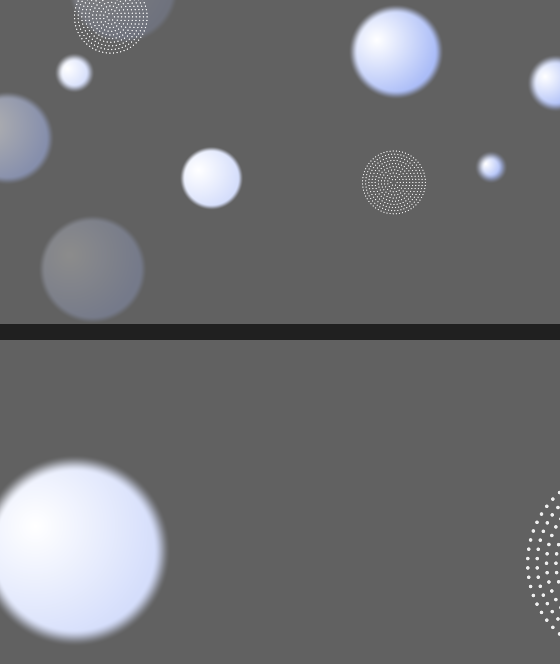
Top: the whole. Bottom: its middle third, enlarged.
Give the GLSL for this background, as a Shadertoy shader.

```glsl
// Soft, out-of-focus spheres floating over flat grey, with two discs of dotted rings.
// Each sphere is a blurred circle shaded radially from an off-centre highlight;
// each dotted disc snaps polar coordinates to the nearest dot of the nearest ring.

#define BACKGROUND vec3(0.380)
#define HIGHLIGHT vec3(1.0)
#define SHADE vec3(0.67, 0.74, 0.97)
#define HIGHLIGHT_OFFSET vec2(-0.45, 0.28)
#define SHADE_REACH 1.4
#define RING_COUNT 10.0
#define DOT_RADIUS 0.19
#define DOT_OPACITY 0.9

const float TAU = 6.2831853;
const int SPHERE_COUNT = 8;
const int DISC_COUNT = 2;

// Centre x, centre y, radius and edge blur, in canvas heights
const vec4 SPHERES[SPHERE_COUNT] = vec4[](
    vec4(0.381, 1.036, 0.160, 0.012),
    vec4(0.023, 0.574, 0.132, 0.014),
    vec4(0.286, 0.169, 0.157, 0.012),
    vec4(1.223, 0.840, 0.133, 0.015),
    vec4(1.716, 0.743, 0.074, 0.016),
    vec4(0.653, 0.450, 0.090, 0.009),
    vec4(0.230, 0.775, 0.049, 0.014),
    vec4(1.516, 0.484, 0.036, 0.016));

// Opacity and strength of the blue shade
const vec2 FINISHES[SPHERE_COUNT] = vec2[](
    vec2(0.19, 1.0), vec2(0.50, 1.0), vec2(0.27, 1.0), vec2(1.0, 1.0),
    vec2(1.0, 1.0), vec2(1.0, 0.5), vec2(1.0, 0.5), vec2(1.0, 1.0));

// Centre x, centre y and radius
const vec3 DISCS[DISC_COUNT] = vec3[](
    vec3(0.342, 0.948, 0.112),
    vec3(1.216, 0.437, 0.097));

vec3 paintSphere(vec3 below, vec2 point, vec4 sphere, vec2 finish) {
    vec2 local = (point - sphere.xy) / sphere.z;
    float shading = clamp(distance(local, HIGHLIGHT_OFFSET) / SHADE_REACH, 0.0, 1.0);
    vec3 surface = mix(HIGHLIGHT, SHADE, shading * finish.y);
    float edge = length(point - sphere.xy) - sphere.z;
    float coverage = 1.0 - smoothstep(-sphere.w, sphere.w, edge);
    return mix(below, surface, coverage * finish.x);
}

float dottedDisc(vec2 point, vec3 disc, float pixel) {
    float spacing = disc.z / RING_COUNT;
    vec2 local = (point - disc.xy) / spacing;

    // Nearest ring, then nearest dot along it
    float ring = clamp(round(length(local)), 1.0, RING_COUNT);
    float angleStep = TAU / round(TAU * ring);
    float angle = atan(local.y, local.x + 1e-6);
    angle = round(angle / angleStep) * angleStep;
    vec2 dotCentre = ring * vec2(cos(angle), sin(angle));

    float softness = 0.5 * pixel / spacing;
    float edge = distance(local, dotCentre) - DOT_RADIUS;
    return 1.0 - smoothstep(-softness, softness, edge);
}

void mainImage(out vec4 fragColor, in vec2 fragCoord) {
    float pixel = 1.0 / iResolution.y;
    vec2 point = fragCoord * pixel;
    vec3 color = BACKGROUND;

    for (int i = 0; i < SPHERE_COUNT; i++) {
        color = paintSphere(color, point, SPHERES[i], FINISHES[i]);
    }
    for (int i = 0; i < DISC_COUNT; i++) {
        color = mix(color, vec3(1.0), DOT_OPACITY * dottedDisc(point, DISCS[i], pixel));
    }
    fragColor = vec4(color, 1.0);
}
```
